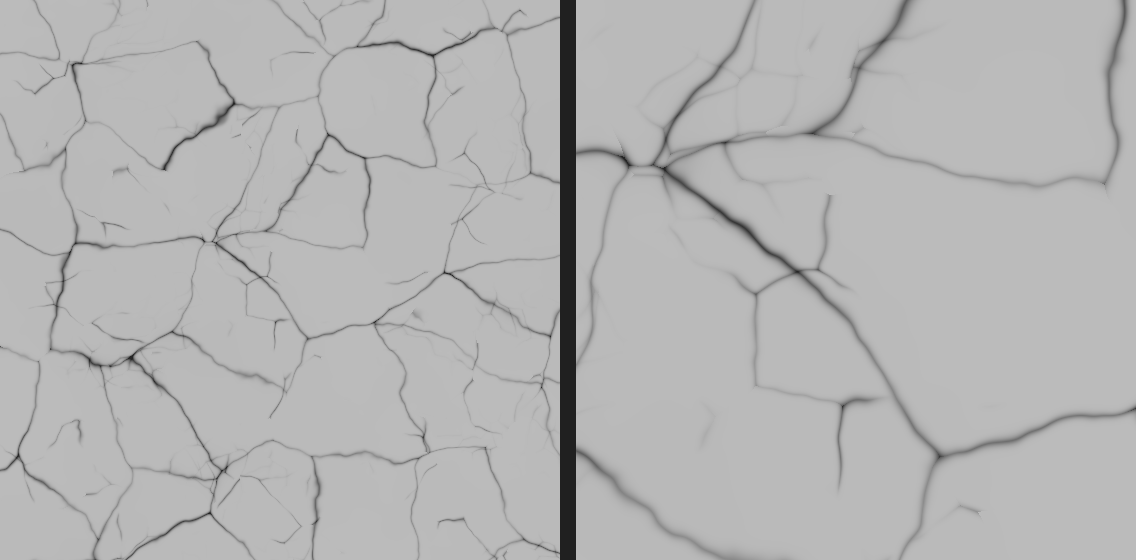
Left: the whole. Right: its middle third, enlarged.
Write a Shadertoy shader that draws this texture.

```glsl
// Pale grey plaster covered by a network of soft dark cracks with faint hairline branches.

const vec3 PLASTER = vec3(0.73);
const vec3 CRACK = vec3(0.12);
const float MAIN_CELLS = 5.6;      // large plates across the canvas
const float BRANCH_CELLS = 12.0;   // hairline branches
const float WEB_CELLS = 25.0;      // fine web beside strong cracks
const float MAIN_WIDTH = 0.0025;
const float BRANCH_WIDTH = 0.0016;
const float WEB_WIDTH = 0.0018;
const float HALO_WIDTH = 0.016;
const float WARP = 0.024;
const float MOTTLE = 0.004;

vec2 hash2(vec2 p) {
    vec3 q = fract(p.xyx * vec3(0.1031, 0.1030, 0.0973));
    q += dot(q, q.yzx + 33.33);
    return fract((q.xx + q.yz) * q.zy);
}

// Layered sines, roughly -1 to 1
float waves(vec2 p) {
    float sum = 0.0, amp = 0.55;
    for (int i = 0; i < 5; i++) {
        sum += amp * sin(p.x + 1.4 * sin(p.y + float(i)));
        p = mat2(1.5, 1.2, -1.2, 1.5) * p + 1.7;
        amp *= 0.5;
    }
    return sum;
}

// Cellular borders, each with its own strength: x = crack line, y = wide halo
vec2 cracks(vec2 p, float cells, float width, float keep, float seed) {
    p = p * cells + seed;
    vec2 home = floor(p);
    vec2 nearId = home, nearSite = vec2(0.0);
    float best = 1e3;
    for (int y = -1; y <= 1; y++)
    for (int x = -1; x <= 1; x++) {
        vec2 id = home + vec2(x, y);
        vec2 site = id + hash2(id) - p;
        float d = dot(site, site);
        if (d < best) { best = d; nearId = id; nearSite = site; }
    }
    vec2 sum = vec2(0.0);
    for (int y = -2; y <= 2; y++)
    for (int x = -2; x <= 2; x++) {
        vec2 id = nearId + vec2(x, y);
        vec2 site = id + hash2(id) - p;
        vec2 across = site - nearSite;
        if (dot(across, across) < 1e-5) continue;
        float d = max(dot(0.5 * (nearSite + site), normalize(across)), 0.0) / cells;
        float pick = hash2(nearId + id + 7.0).x;
        float kept = smoothstep(1.0 - keep, 1.08 - keep, pick);
        float strength = kept * mix(0.22, 0.85, pick * pick);
        float w = max(width * mix(0.6, 1.2, pick), 0.7 / iResolution.y);
        sum += strength * vec2(exp(-pow(d / w, 1.25)), exp(-d / HALO_WIDTH));
    }
    return sum;
}

void mainImage(out vec4 fragColor, in vec2 fragCoord) {
    vec2 uv = fragCoord / iResolution.y;
    vec2 bend = vec2(waves(uv * 14.0), waves(uv.yx * 14.0 + 5.3));
    vec2 p = uv + WARP * bend;

    // Main network, fading and swelling along its length
    vec2 network = cracks(p, MAIN_CELLS, MAIN_WIDTH, 0.9, 20.0);
    float swell = clamp(0.85 + 0.5 * waves(uv * 17.0 + 2.0), 0.2, 1.3);
    float dark = network.x * swell;

    // Short tapering branches
    float branchMask = smoothstep(0.0, 0.7, waves(uv * 19.0 + 11.0));
    vec2 branches = cracks(p + 0.3 * WARP * bend.yx, BRANCH_CELLS, BRANCH_WIDTH, 0.5, 71.0);
    dark += 0.6 * branches.x * branchMask;

    // Blurred web and smudges beside the strongest cracks
    float webMask = smoothstep(0.25, 0.75, waves(uv * 11.0 + 4.0));
    float halo = min(network.y, 1.0) * webMask;
    float web = cracks(p, WEB_CELLS, WEB_WIDTH, 0.65, 133.0).x;
    dark += halo * (0.7 * web + 0.1 * halo);

    vec3 color = PLASTER + MOTTLE * waves(uv * 8.0 + 9.0);
    color = mix(color, CRACK, min(dark, 0.95));
    fragColor = vec4(color, 1.0);
}
```
